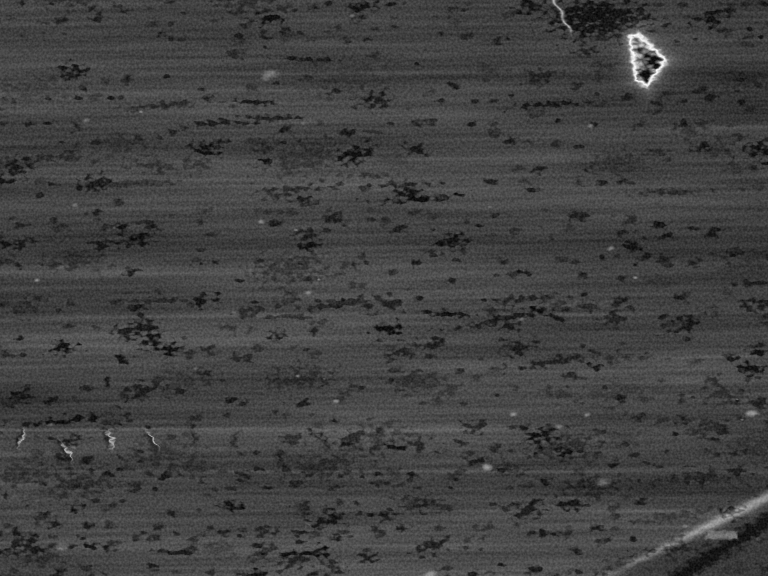
Give the GLSL for this texture, as a WebGL 2 fragment shader.

```glsl
#version 300 es
precision highp float;

uniform vec2 u_resolution;
out vec4 fragColor;

vec2 hash2(vec2 p) {
    vec3 q = fract(p.xyx * vec3(0.1031, 0.1030, 0.0973));
    q += dot(q, q.yzx + 33.33);
    return fract((q.xx + q.yz) * q.zy);
}

// Distance to the nearest jittered cell point
float cellular(vec2 p) {
    vec2 id = floor(p);
    float nearest = 4.0;
    for (int j = -1; j <= 1; j++)
    for (int i = -1; i <= 1; i++) {
        vec2 cell = id + vec2(i, j);
        vec2 d = cell + hash2(cell) - p;
        nearest = min(nearest, dot(d, d));
    }
    return sqrt(nearest);
}

// Scattered ragged ellipses of varied depth, gathered into rows
float flecks(vec2 p, vec2 scale, vec2 radius, float density, float ragged) {
    vec2 q = p * scale, id = floor(q);
    float cover = 0.0;
    for (int j = -1; j <= 1; j++)
    for (int i = -1; i <= 1; i++) {
        vec2 cell = id + vec2(i, j);
        vec2 kind = hash2(cell + scale.yx + 7.3);
        vec2 row = hash2(vec2(cell.y, scale.x));
        float depth = mix(0.35, 1.0, fract(kind.y * 17.0));
        vec2 d = (q - cell - hash2(cell + scale)) / scale;
        d.y -= d.x * (kind.y - 0.4) * 0.3;
        float r = length(d / (radius * mix(0.35, 1.0, kind.y))) + ragged;
        float present = step(kind.x, density * 3.0 * row.x * row.x);
        cover = max(cover, depth * present * smoothstep(1.25, 0.1, r));
    }
    return cover;
}

// Rolled surface: layered sines, fine drawn fibres and thin bright lines
float rolledMetal(vec2 p) {
    float y = p.y - 0.012 * p.x;
    float tone = 0.268 + 0.016 * sin(p.x * 2.3 - 0.3);
    tone -= 0.035 * smoothstep(0.6, 1.5, p.x * 0.6 + p.y * 0.7);
    for (int i = 0; i < 9; i++) {
        float k = float(i);
        float drift = sin(p.x * (1.3 + 0.4 * k) + k * 2.3);
        tone += 0.0135 * pow(0.9, k) * sin(y * 19.0 * pow(1.53, k) + drift * 1.2 + k * k);
    }
    tone += 0.07 * (cellular(vec2(p.x * 5.0, y * 140.0)) - 0.45);
    tone += 0.07 * (cellular(vec2(p.x * 1.6, y * 13.0)) - 0.45);
    for (int i = 0; i < 10; i++) {
        vec2 h = hash2(vec2(i, 3.7));
        float reach = smoothstep(-0.3, 0.7, sin(p.x * (2.0 + h.y * 2.0) + h.y * 40.0));
        float d = (p.y - h.x - 0.02 * (h.y - 0.2) * p.x) / 0.003;
        tone += 0.05 * reach * exp(-d * d);
    }
    return tone;
}

// Short crooked hairs, some raised and bright, some sunken
float hairs(vec2 p, float ragged) {
    float relief = 0.0;
    for (int i = 0; i < 8; i++) {
        vec2 h = hash2(vec2(i, 11.0));
        vec2 d = p - vec2(0.04 + 0.075 * float(i), 0.195 + 0.05 * h.x);
        d.x += 0.004 * sin(d.y * 90.0 + h.y * 6.0) + d.y * (h.y - 0.5) * 1.6 + 0.005 * ragged;
        float fade = smoothstep(0.026, 0.002, abs(d.y));
        float shade = d.x + 0.006;
        relief += fade * (i < 4 ? 0.4 : 0.0) * exp(-d.x * d.x / 0.000006);
        relief -= fade * 0.13 * exp(-shade * shade / 0.00002);
    }
    return relief;
}

// Chipped pit with a glowing rim
float pit(vec2 p, float tone, float ragged) {
    vec2 q = p - vec2(1.121, 0.895);
    float d = max(dot(q, vec2(-0.986, -0.166)) - 0.0206, dot(q, vec2(0.68, 0.73)) - 0.0235);
    d = max(d, max(dot(q, vec2(0.81, -0.585)) - 0.0275, dot(q, vec2(-0.4, 0.92)) - 0.047));
    d = max(d, dot(q, vec2(-0.5, -0.866)) - 0.036) + ragged * 0.0035;
    float rubble = 0.3 + 0.35 * ragged - q.x * 7.0 + q.y * 4.0;
    tone = mix(tone, clamp(rubble, 0.06, 0.7), smoothstep(0.0, -0.005, d));
    tone += 0.3 * exp(-max(d, 0.0) / 0.011) * smoothstep(-0.002, 0.001, d);
    return mix(tone, 0.95, exp(-d * d / 0.000018));
}

// Gouge across the lower right corner
float gouge(vec2 p, float tone, float ragged) {
    float d = (p.y - 0.0625 - 0.49 * (p.x - 1.18)) * 0.9;
    float along = smoothstep(1.0, 1.33, p.x);
    tone = mix(tone, 0.2, 0.6 * smoothstep(0.0, -0.02, d));
    float groove = abs(p.y - 0.012 - 0.64 * (p.x - 1.2)) + ragged * 0.008;
    tone = mix(tone, 0.08, smoothstep(0.024, 0.004, groove) * smoothstep(0.0, -0.008, d));
    vec2 plate = abs(p - vec2(1.253, 0.071)) - vec2(0.026, 0.006);
    tone = mix(tone, 0.46, smoothstep(0.004, -0.003, max(plate.x, plate.y) + ragged * 0.003));
    float width = mix(0.004, 0.009, along);
    return tone + mix(0.12, 0.36, along) * exp(-d * d / (width * width));
}

void main() {
    vec2 p = gl_FragCoord.xy / u_resolution.y;
    float ragged = 1.5 * (cellular(p * vec2(55.0, 95.0)) - cellular(p * vec2(81.0, 130.0) + 9.0));
    float tone = rolledMetal(p) + hairs(p, ragged);

    // Dark inclusions: drawn-out, blotchy, speckled and smudged
    float dark = flecks(p, vec2(6.0, 38.0), vec2(0.085, 0.008), 0.14, ragged);
    dark = max(dark, flecks(p, vec2(17.0, 31.0), vec2(0.029, 0.015), 0.17, ragged));
    dark = max(dark, 0.85 * flecks(p, vec2(38.0, 67.0), vec2(0.014, 0.008), 0.2, ragged * 0.8));
    dark = max(dark, 0.5 * flecks(p, vec2(8.0, 20.0), vec2(0.07, 0.026), 0.26, ragged));
    float hollow = length((p - vec2(1.04, 0.968)) / vec2(0.085, 0.036)) + ragged * 0.7;
    dark = max(dark, 0.9 * smoothstep(1.2, 0.4, hollow));
    tone = mix(tone, 0.06, dark);

    // Pale particles
    float pale = 0.9 * flecks(p, vec2(9.0, 11.0), vec2(0.018, 0.01), 0.06, ragged * 0.3);
    pale = max(pale, 0.6 * flecks(p, vec2(28.0, 37.0), vec2(0.008, 0.005), 0.015, 0.0));
    tone = mix(tone, 0.72, pale);

    // Bright lip beside the hollow, then the larger damage
    float lip = p.x - 0.98 + 0.5 * (p.y - 0.965) + 0.003 * sin(p.y * 210.0);
    tone += 0.4 * exp(-lip * lip / 0.000008) * smoothstep(0.935, 0.95, p.y);
    tone = gouge(p, pit(p, tone, ragged), ragged);

    // Fine grain from two crossed cell layers
    vec2 turned = mat2(0.8, 0.6, -0.6, 0.8) * p;
    tone += 0.075 * (cellular(p * 230.0) - cellular(turned * 190.0 + 40.0));
    fragColor = vec4(vec3(clamp(tone, 0.0, 1.0)), 1.0);
}
```
